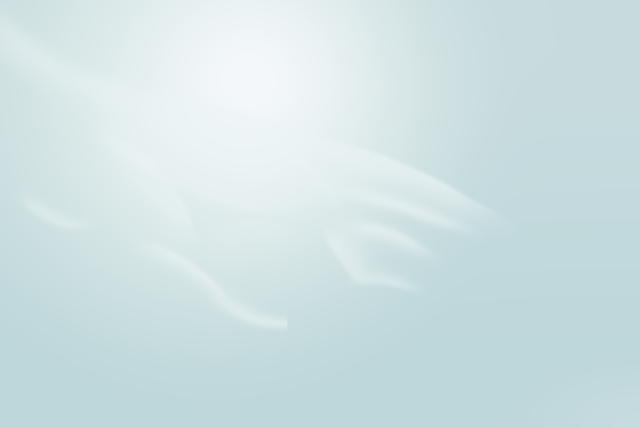
This background is drawn by a Shadertoy shader. Its source:

```glsl
// Pale teal backdrop with a soft white glow and drifting veils of translucent smoke.

const vec3 TEAL_LOW = vec3(0.745, 0.842, 0.857);
const vec3 TEAL_HIGH = vec3(0.782, 0.860, 0.872);
const vec3 MIST = vec3(0.842, 0.903, 0.899);
const vec3 GLOW = vec3(0.955, 0.970, 0.978);
const vec3 VEIL = vec3(0.928, 0.957, 0.960);

float hash(vec2 p) {
    return fract(sin(dot(p, vec2(127.1, 311.7))) * 43758.5453);
}

float noise(vec2 p) {
    vec2 i = floor(p), f = fract(p);
    f = f * f * (3.0 - 2.0 * f);
    return mix(mix(hash(i), hash(i + vec2(1, 0)), f.x),
               mix(hash(i + vec2(0, 1)), hash(i + vec2(1, 1)), f.x), f.y);
}

vec2 bezier(vec2 a, vec2 b, vec2 c, float t) {
    return mix(mix(a, b, t), mix(b, c, t), t);
}

// Curved band: soft = falloff on its left and right, fade = length of each end
float ribbon(vec2 p, vec2 a, vec2 b, vec2 c, vec2 soft, vec2 fade) {
    const int STEPS = 20;
    float nearest = 1e3, along = 0.0, side = 1.0;
    vec2 start = a;
    for (int i = 1; i <= STEPS; i++) {
        vec2 end = bezier(a, b, c, float(i) / float(STEPS));
        vec2 dir = end - start, rel = p - start;
        float h = clamp(dot(rel, dir) / dot(dir, dir), 0.0, 1.0);
        float d = length(rel - dir * h);
        if (d < nearest) {
            nearest = d;
            along = (float(i - 1) + h) / float(STEPS);
            side = dir.x * rel.y - dir.y * rel.x;
        }
        start = end;
    }
    float width = (side > 0.0 ? soft.x : soft.y) * mix(1.0, 0.6, along);
    float ends = smoothstep(0.0, fade.x, along) * smoothstep(0.0, fade.y, 1.0 - along);
    return exp(-nearest * nearest / (width * width)) * ends;
}

// Lay one translucent layer over another
float over(float veil, float layer) {
    return 1.0 - (1.0 - veil) * (1.0 - layer);
}

vec3 backdrop(vec2 p, float aspect) {
    vec3 col = mix(TEAL_LOW, TEAL_HIGH, smoothstep(0.1, 0.9, p.y));
    float corner = length((p - vec2(aspect, 0.0)) * vec2(1.0, 1.8));
    col = mix(col, TEAL_HIGH, 0.9 * smoothstep(0.36, 0.0, corner));
    col = mix(col, MIST, smoothstep(0.74, 0.22, length(p - vec2(0.50, 0.74))));
    vec2 g = p - vec2(0.58, 0.81);
    return mix(col, GLOW, exp(-dot(g, g) / 0.085));
}

// Broad sheets with one crisp edge
float sheets(vec2 p) {
    vec2 fade = vec2(0.35, 0.35);
    float v = 0.45 * ribbon(p, vec2(-0.10, 1.06), vec2(0.10, 0.75), vec2(0.56, 0.74), vec2(0.035, 0.06), fade);
    v = over(v, 0.40 * ribbon(p, vec2(0.12, 0.80), vec2(0.52, 0.66), vec2(0.90, 0.50), vec2(0.08, 0.08), fade));
    v = over(v, 0.45 * ribbon(p, vec2(0.30, 0.77), vec2(0.60, 0.74), vec2(0.82, 0.64), vec2(0.015, 0.09), fade));
    v = over(v, 0.65 * ribbon(p, vec2(0.66, 0.67), vec2(0.93, 0.665), vec2(1.22, 0.455), vec2(0.010, 0.07), fade));
    v = over(v, 0.45 * ribbon(p, vec2(0.18, 0.74), vec2(0.40, 0.50), vec2(0.80, 0.49), vec2(0.10, 0.014), fade));
    v = over(v, 0.40 * ribbon(p, vec2(0.19, 0.73), vec2(0.45, 0.58), vec2(0.457, 0.39), vec2(0.010, 0.09), fade));
    return v;
}

// Tapering fingers on the right
float fingers(vec2 p) {
    vec2 fade = vec2(0.35, 0.4);
    float v = 0.55 * ribbon(p, vec2(0.72, 0.56), vec2(0.98, 0.53), vec2(1.14, 0.43), vec2(0.025, 0.020), fade);
    v = over(v, 0.55 * ribbon(p, vec2(0.78, 0.47), vec2(0.92, 0.47), vec2(1.04, 0.39), vec2(0.018, 0.030), fade));
    v = over(v, 0.50 * ribbon(p, vec2(0.74, 0.51), vec2(0.80, 0.36), vec2(0.87, 0.33), vec2(0.060, 0.012), fade));
    v = over(v, 0.45 * ribbon(p, vec2(0.80, 0.34), vec2(0.89, 0.36), vec2(1.00, 0.315), vec2(0.025, 0.012), fade));
    v = over(v, 0.30 * ribbon(p, vec2(0.64, 0.67), vec2(0.75, 0.60), vec2(0.81, 0.49), vec2(0.008, 0.022), fade));
    return v;
}

// Trailing wisps on the lower left
float wisps(vec2 p) {
    vec2 fade = vec2(0.35, 0.35);
    float v = 0.50 * ribbon(p, vec2(0.28, 0.44), vec2(0.47, 0.42), vec2(0.55, 0.25), vec2(0.012, 0.028), fade);
    float cut = smoothstep(0.677, 0.671, p.x);
    v = over(v, 0.55 * cut * ribbon(p, vec2(0.47, 0.36), vec2(0.54, 0.235), vec2(0.69, 0.238), vec2(0.026, 0.018), vec2(0.5, 0.05)));
    v = over(v, 0.40 * ribbon(p, vec2(0.03, 0.57), vec2(0.11, 0.46), vec2(0.24, 0.475), vec2(0.025, 0.014), fade));
    v = over(v, 0.20 * ribbon(p, vec2(0.44, 0.45), vec2(0.58, 0.50), vec2(0.74, 0.46), vec2(0.010, 0.060), fade));
    return v;
}

void mainImage(out vec4 fragColor, in vec2 fragCoord) {
    vec2 p = fragCoord / iResolution.y;
    float aspect = iResolution.x / iResolution.y;

    // Streaks run along the drift of the smoke
    vec2 flow = vec2(0.88 * p.x - 0.47 * p.y, 0.47 * p.x + 0.88 * p.y);
    float streaks = mix(0.88, 1.08, noise(flow * vec2(5.0, 28.0)));
    vec2 bend = 0.012 * (vec2(noise(p * 9.0), noise(p * 9.0 + 17.0)) - 0.5);

    vec2 q = p + bend;
    float veil = over(over(sheets(q), fingers(q)), wisps(q));
    vec3 col = mix(backdrop(p, aspect), VEIL, clamp(veil * streaks, 0.0, 1.0));
    fragColor = vec4(col, 1.0);
}
```
